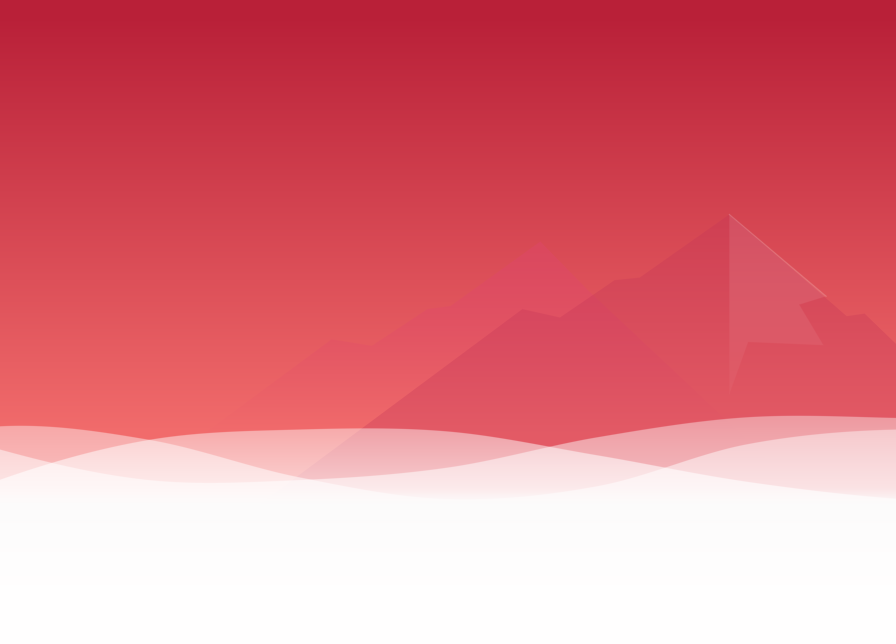
Give the GLSL for this background, as a Shadertoy shader.

```glsl
// A red dusk sky with two faint mountain ridges above pale, misty waves.
// Ridges are polylines, the lit facet is a polygon distance field, and the
// waves are cubic splines whose translucent fills overlap into white.

#define SKY_TOP    vec3(0.725, 0.125, 0.220)
#define SKY_LOW    vec3(0.945, 0.420, 0.420)
#define BACK_TINT  vec3(0.870, 0.270, 0.430)
#define FRONT_TINT vec3(0.760, 0.200, 0.340)
#define MIST       vec3(1.000, 0.995, 0.995)
#define BACK_ALPHA 0.38
#define FRONT_ALPHA 0.30
#define FACET_ALPHA 0.09
#define WAVE_ALPHA 0.40

const int RIDGE_POINTS = 9;
const int FACET_POINTS = 6;

const vec2 BACK_RIDGE[9] = vec2[9](
    vec2(0.0, 0.09), vec2(0.234, 0.333), vec2(0.370, 0.473),
    vec2(0.415, 0.463), vec2(0.477, 0.520), vec2(0.503, 0.525),
    vec2(0.603, 0.625), vec2(0.658, 0.547), vec2(1.0, 0.10));

const vec2 FRONT_RIDGE[9] = vec2[9](
    vec2(0.080, 0.0), vec2(0.583, 0.520), vec2(0.625, 0.507),
    vec2(0.686, 0.565), vec2(0.714, 0.569), vec2(0.814, 0.667),
    vec2(0.945, 0.509), vec2(0.965, 0.513), vec2(1.0, 0.466));

const vec2 FACET[6] = vec2[6](
    vec2(0.814, 0.667), vec2(0.922, 0.540), vec2(0.892, 0.527),
    vec2(0.919, 0.464), vec2(0.835, 0.469), vec2(0.814, 0.388));

// Evenly spaced heights, with one guard value beyond each side.
const float WAVE_A[9] = float[9](
    0.292, 0.338, 0.317, 0.259, 0.225, 0.245, 0.310, 0.333, 0.321);
const float WAVE_B[9] = float[9](
    0.154, 0.255, 0.317, 0.333, 0.330, 0.293, 0.252, 0.2255, 0.216);
const float WAVE_C[9] = float[9](
    0.382, 0.302, 0.2545, 0.2545, 0.274, 0.321, 0.352, 0.351, 0.3415);

// Height of a polyline ridge at x.
float ridgeHeight(vec2 ridge[9], float x) {
    float height = 0.0;
    for (int i = 0; i < RIDGE_POINTS - 1; i++) {
        vec2 a = ridge[i], b = ridge[i + 1];
        if (x >= a.x) height = mix(a.y, b.y, (x - a.x) / (b.x - a.x));
    }
    return height;
}

// Catmull-Rom height of a wave at x.
float waveHeight(float h[9], float x) {
    float s = clamp(x, 0.0, 0.9999) * 6.0;
    int i = int(s);
    float t = s - float(i);
    float a = h[i], b = h[i + 1], c = h[i + 2], d = h[i + 3];
    return b + 0.5 * t * (c - a + t * (2.0 * a - 5.0 * b + 4.0 * c - d
             + t * (3.0 * (b - c) + d - a)));
}

float segmentDistance(vec2 p, vec2 a, vec2 b) {
    vec2 ab = b - a;
    return length(p - a - ab * clamp(dot(p - a, ab) / dot(ab, ab), 0.0, 1.0));
}

// Signed distance to the facet, negative inside.
float facetDistance(vec2 p, vec2 scale) {
    float dist = 1e3, side = 1.0;
    for (int i = 0; i < FACET_POINTS; i++) {
        vec2 a = FACET[i] * scale, b = FACET[(i + 1) % FACET_POINTS] * scale;
        dist = min(dist, segmentDistance(p, a, b));
        if ((a.y > p.y) != (b.y > p.y) &&
            p.x < a.x + (b.x - a.x) * (p.y - a.y) / (b.y - a.y)) side = -side;
    }
    return side * dist;
}

// Smooth coverage, one where dist is negative.
float cover(float dist, float blur) {
    return 1.0 - smoothstep(-blur, blur, dist);
}

void mainImage(out vec4 fragColor, in vec2 fragCoord) {
    vec2 uv = fragCoord / iResolution.xy;
    vec2 scale = vec2(iResolution.x / iResolution.y, 1.0);
    vec2 p = uv * scale;
    float blur = 0.8 / iResolution.y;

    // Sky
    vec3 color = mix(SKY_LOW, SKY_TOP, smoothstep(0.0, 1.0, 0.0) +
                     clamp((uv.y - 0.33) / 0.643, 0.0, 1.0));

    // Ridges, the far one fading toward its foot
    float back = cover(uv.y - ridgeHeight(BACK_RIDGE, uv.x), blur);
    color = mix(color, BACK_TINT, back * BACK_ALPHA * smoothstep(0.28, 0.60, uv.y));
    float front = cover(uv.y - ridgeHeight(FRONT_RIDGE, uv.x), blur);
    color = mix(color, FRONT_TINT, front * FRONT_ALPHA);

    // Lit facet and its bright edge
    float facet = cover(facetDistance(p, scale), blur);
    color = mix(color, MIST, facet * FACET_ALPHA * mix(0.4, 1.0, smoothstep(0.38, 0.58, uv.y)));
    float edge = cover(segmentDistance(p, FACET[0] * scale, FACET[1] * scale) - 0.0008, blur);
    color = mix(color, MIST, edge * 0.18);

    // Waves, denser toward the ground
    float depth = clamp((0.348 - uv.y) / 0.118, 0.0, 1.0);
    vec3 density = WAVE_ALPHA + vec3(0.20, 0.32, 0.22) * depth;
    vec3 heights = vec3(waveHeight(WAVE_A, uv.x), waveHeight(WAVE_B, uv.x),
                        waveHeight(WAVE_C, uv.x));
    for (int i = 0; i < 3; i++)
        color = mix(color, MIST, density[i] * cover(uv.y - heights[i], blur));

    // Solid mist below
    vec3 ground = mix(MIST, vec3(0.988, 0.984, 0.984), smoothstep(0.06, 0.24, uv.y));
    color = mix(color, ground, 1.0 - smoothstep(0.21, 0.246, uv.y));
    fragColor = vec4(color, 1.0);
}
```
